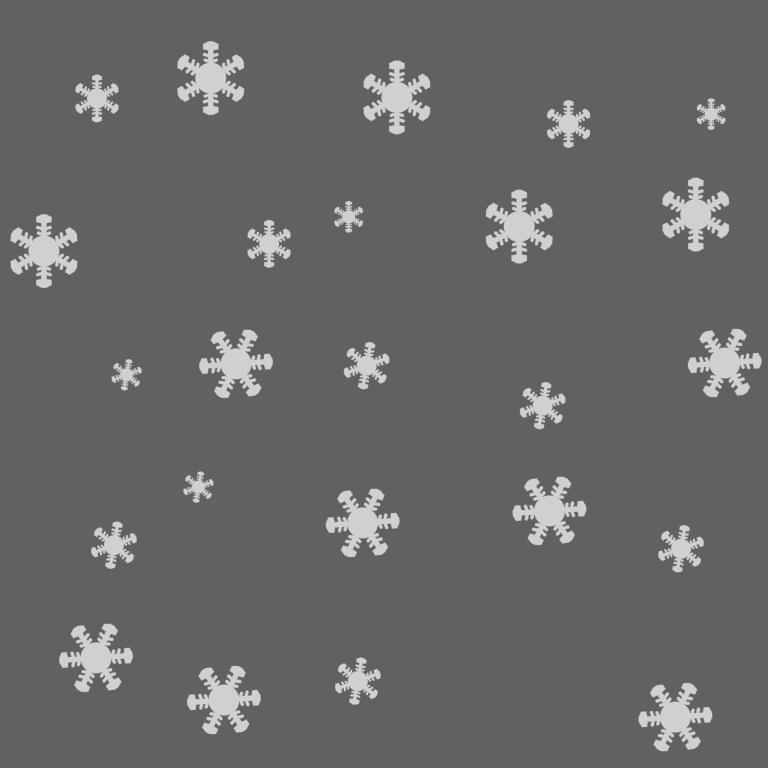
Write a WebGL 2 fragment shader that draws this pattern.

```glsl
#version 300 es
precision highp float;

// Scattered pale snowflakes in three sizes on a flat grey ground.
// A jittered 5 x 5 grid places them; each flake is one arm profile folded
// into six, upright in the upper rows and tilted in the lower ones.

uniform vec2 u_resolution;
out vec4 fragColor;

vec2 hash22(vec2 p) {
    vec3 q = fract(vec3(p.xyx) * vec3(0.1031, 0.1030, 0.0973));
    q += dot(q, q.yzx + 33.33);
    return fract((q.xx + q.yz) * q.zy);
}

float segment(vec2 p, vec2 a, vec2 b) {
    vec2 ab = b - a;
    return length(p - a - ab * clamp(dot(p - a, ab) / dot(ab, ab), 0.0, 1.0));
}

// Mirror the plane so that all six arms lie on the positive x axis.
vec2 foldSixfold(vec2 p) {
    const vec2 mirror = vec2(-0.5, 0.866025);
    p = abs(p);
    p -= 2.0 * max(dot(p, mirror), 0.0) * mirror;
    return vec2(p.x, abs(p.y));
}

// Signed distance to a flake whose arms reach a radius of 1.
float snowflake(vec2 p) {
    vec2 q = foldSixfold(p);
    float core = length(p) - 0.42;
    float shaft = segment(q, vec2(0.0), vec2(0.85, 0.0)) - 0.075;
    float innerBarb = segment(q, vec2(0.43, 0.0), vec2(0.49, 0.15)) - 0.045;
    float outerBarb = segment(q, vec2(0.59, 0.0), vec2(0.64, 0.17)) - 0.045;
    float tip = max(max(q.x - 1.0, (q.x + 0.5 * q.y - 1.03) * 0.894),
                    max(q.y - 0.21, (0.74 + 0.2 * q.y - q.x) * 0.98));
    return min(min(core, shaft), min(tip, min(innerBarb, outerBarb)));
}

void main() {
    vec2 uv = gl_FragCoord.xy / u_resolution;
    float pixel = 1.0 / min(u_resolution.x, u_resolution.y);
    vec2 cell = floor(uv * 5.0);

    // A shuffled rank shares out the sizes: 12 large, 8 medium, 4 small, 1 empty.
    float rank = mod((cell.x + 5.0 * cell.y) * 7.0 + 3.0, 25.0);
    float radius = rank < 12.0 ? 0.048 : rank < 20.0 ? 0.031 : 0.0205;

    // Jitter keeps every flake inside its own cell.
    vec2 jitter = (hash22(cell + 17.0) * 2.0 - 1.0) * (0.096 - radius);
    vec2 p = uv - (cell + 0.5) / 5.0 - jitter;

    float tilt = radians(cell.y > 2.5 ? 30.0 : radius > 0.04 ? 4.0 : 20.0);
    p = mat2(cos(tilt), -sin(tilt), sin(tilt), cos(tilt)) * p;

    float d = snowflake(p / radius) * radius;
    float coverage = 1.0 - smoothstep(-0.8 * pixel, 0.8 * pixel, d);
    coverage *= step(rank, 23.5);

    vec3 ground = vec3(0.38);
    vec3 snow = vec3(0.815);
    fragColor = vec4(mix(ground, snow, coverage), 1.0);
}
```
